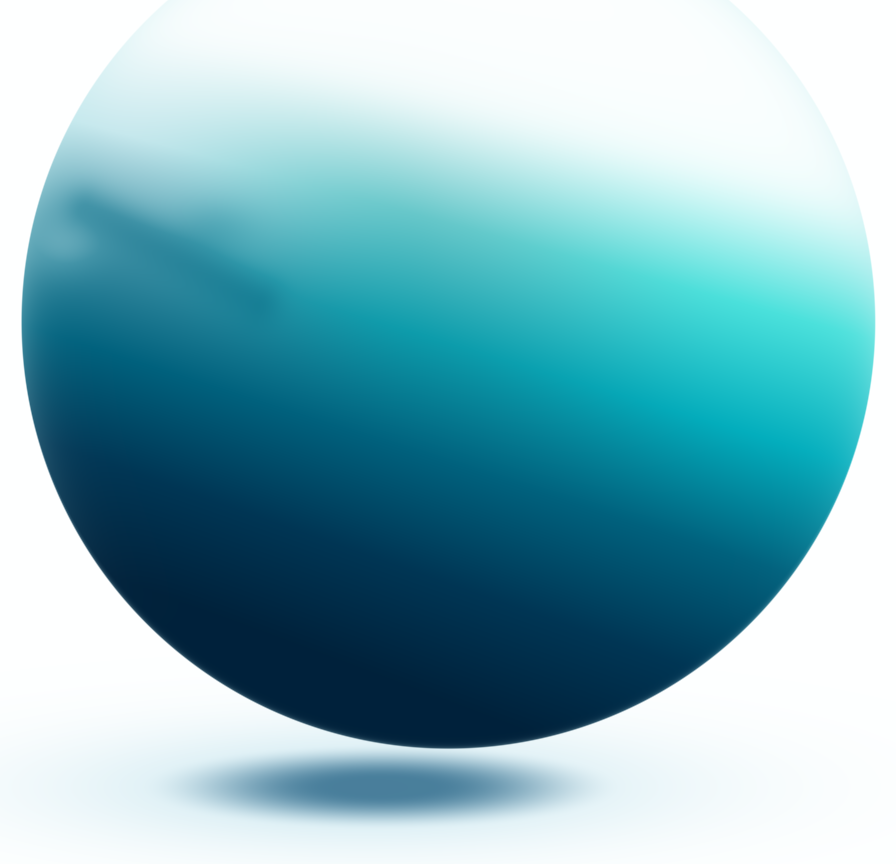
A Shadertoy shader for this background:

```glsl
// A glossy teal sphere fading to white at its top, floating above a soft shadow.

#define CENTER vec2(0.519, 0.6275)
#define RADIUS 0.494
#define FADE_TOP 0.8785
#define FADE_BOTTOM 0.325
#define TOP_SLOPE 0.25
#define BOTTOM_SLOPE 0.35
#define SHADOW_CENTER vec2(0.442, 0.089)
#define SHADOW_SIZE vec2(0.225, 0.040)
#define GLOW_SIZE vec2(0.340, 0.068)
#define WISP_STRENGTH 0.30
#define RIM_STRENGTH 0.30

const vec3 WHITE  = vec3(0.995, 1.0, 1.0);
const vec3 PALE   = vec3(0.78, 0.93, 0.94);
const vec3 DEEP   = vec3(0.00, 0.38, 0.49);
const vec3 NAVY   = vec3(0.00, 0.21, 0.33);
const vec3 ABYSS  = vec3(0.00, 0.13, 0.23);
const vec3 SHADOW = vec3(0.24, 0.46, 0.58);
const vec3 GLOW   = vec3(0.70, 0.86, 0.91);

// Blends three values placed at the left, middle and right of the sphere.
vec3 across(float x, vec3 left, vec3 middle, vec3 right) {
    vec3 c = mix(left, middle, smoothstep(0.12, 0.50, x));
    return mix(c, right, smoothstep(0.48, 0.88, x));
}

float segmentDistance(vec2 p, vec2 a, vec2 b) {
    vec2 ab = b - a;
    return length(p - a - ab * clamp(dot(p - a, ab) / dot(ab, ab), 0.0, 1.0));
}

float softSpot(vec2 p, vec2 center, vec2 size) {
    vec2 q = (p - center) / size;
    return exp(-dot(q, q));
}

// Depth runs from 0 at the white fade to 4 in the navy, along slanted bands.
float bandDepth(vec2 p) {
    float dx = p.x - CENTER.x;
    float top = FADE_TOP - TOP_SLOPE * dx;
    float bottom = FADE_BOTTOM - BOTTOM_SLOPE * dx;
    float t = 4.0 * (top - p.y) / (top - bottom);

    // Smoky wisps and a pale patch on the left shoulder
    float streak = segmentDistance(p, vec2(0.100, 0.760), vec2(0.300, 0.655)) / 0.026;
    t += WISP_STRENGTH * exp(-streak * streak);
    t += 0.5 * WISP_STRENGTH * softSpot(p, vec2(0.25, 0.74), vec2(0.045, 0.030));
    t -= 1.3 * WISP_STRENGTH * softSpot(p, vec2(0.070, 0.710), vec2(0.045, 0.035));
    return 0.5 * (t + sqrt(t * t + 0.05));
}

vec3 sphereColor(vec2 p) {
    float t = bandDepth(p);
    vec3 light = across(p.x, vec3(0.78, 0.91, 0.93), vec3(0.40, 0.78, 0.79), vec3(0.29, 0.88, 0.86));
    vec3 teal = across(p.x, vec3(0.25, 0.57, 0.65), vec3(0.05, 0.61, 0.67), vec3(0.01, 0.68, 0.74));
    vec3 c = mix(WHITE, light, clamp(t, 0.0, 1.0));
    c = mix(c, teal, clamp(t - 1.0, 0.0, 1.0));
    c = mix(c, DEEP, clamp(t - 2.0, 0.0, 1.0));
    c = mix(c, NAVY, clamp(t - 3.0, 0.0, 1.0));
    return mix(c, ABYSS, clamp(t - 4.0, 0.0, 1.0));
}

vec3 groundColor(vec2 p) {
    vec3 c = mix(WHITE, GLOW, 0.65 * softSpot(p, SHADOW_CENTER - vec2(0.02, 0.0), GLOW_SIZE));
    float core = length((p - SHADOW_CENTER) / SHADOW_SIZE);
    return mix(c, SHADOW, 0.92 * smoothstep(1.25, 0.25, core));
}

void mainImage(out vec4 fragColor, in vec2 fragCoord) {
    vec2 p = fragCoord / iResolution.y;
    float pixel = 1.0 / iResolution.y;
    float edge = length(p - CENTER) - RADIUS;

    // Sphere body with a broad inner haze and a thin bright rim
    vec3 sphere = sphereColor(p);
    float inside = max(-edge, 0.0);
    float haze = exp(-inside / 0.022) * smoothstep(0.25, 0.68, p.y);
    float rim = exp(-inside / 0.0025);
    sphere = mix(sphere, PALE, RIM_STRENGTH * max(haze, rim));

    // Composite over the shadowed ground
    float coverage = 1.0 - smoothstep(-pixel, pixel, edge);
    fragColor = vec4(mix(groundColor(p), sphere, coverage), 1.0);
}
```
